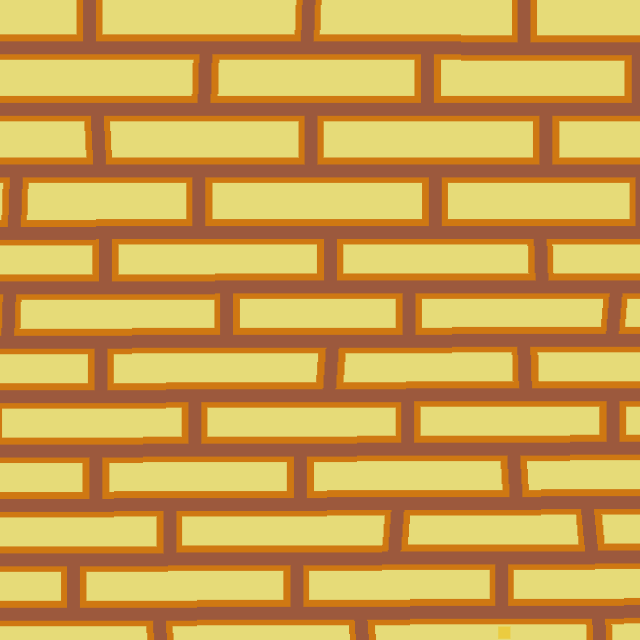
A WebGL 1 fragment shader for this texture:

```glsl
precision highp float;
// Flat-coloured brick wall: pale yellow faces with orange rims in brown mortar.
// Rows are uneven in height; every upright joint is jittered and may lean, and
// the bed joints tilt in tiny stair steps. Distances to the joints give the shapes.

uniform vec2 u_resolution;

#define FACE_COLOR vec3(0.90, 0.86, 0.47)
#define RIM_COLOR vec3(0.81, 0.47, 0.07)
#define MORTAR_COLOR vec3(0.61, 0.35, 0.24)
#define CHIP_COLOR vec3(0.92, 0.80, 0.25)
#define BRICK_LENGTH 0.3268
#define TALL_ROW 0.0962
#define SHORT_ROW 0.0850
#define HALF_MORTAR 0.0101
#define RIM_WIDTH 0.0101
#define JOINT_JITTER 0.18
#define JOINT_LEAN 0.07
#define STAIR 0.0015

const float ROW_CHANGE = 0.3633; // depth at which tall rows give way to short ones

float hash(vec2 p) {
  return fract(sin(dot(p, vec2(127.1, 311.7))) * 43758.55);
}

// Row coordinate for a depth below the top edge; whole values are bed joints.
float rowCoord(float depth) {
  float q = depth - ROW_CHANGE;
  return 3.0 + max(q / SHORT_ROW, q / TALL_ROW);
}

// Small stepped tilt of the bed joint nearest to the point.
float bedTilt(float x, float depth) {
  float bed = floor(rowCoord(depth) + 0.5);
  float slope = clamp((bed - 2.0) * 0.001, -0.002, 0.0045);
  return STAIR * floor(slope * (x - 0.5) / STAIR + hash(vec2(bed, 7.0)));
}

// Half-bond offset of a row, with a slow drift down the wall.
float rowPhase(float row) {
  float drift = 0.04 - 0.02 * row + 0.1 * sin(0.285 * row);
  return 0.478 + 0.5 * mod(row, 2.0) + drift;
}

// Horizontal position of one upright joint at height t within its row.
float jointX(float id, float row, float t) {
  float jitter = JOINT_JITTER * (hash(vec2(id, row)) - 0.5);
  float h = hash(vec2(id + 31.0, row)) - 0.5;
  float lean = JOINT_LEAN * h * h * h * (t - 0.5);
  lean = STAIR * floor(lean / STAIR + 0.5);
  return BRICK_LENGTH * (id + rowPhase(row) + jitter) + lean;
}

float sideRim(float id, float row, float side) {
  return RIM_WIDTH * mix(0.85, 1.15, hash(vec2(id + side, row + 17.0)));
}

float cover(float dist, float pixel) {
  return clamp(dist / pixel + 0.5, 0.0, 1.0);
}

void main() {
  vec2 uv = gl_FragCoord.xy / u_resolution;
  float pixel = 1.0 / min(u_resolution.x, u_resolution.y);

  // Row and distances to the bed joints
  float depth = 1.0 - uv.y;
  depth += bedTilt(uv.x, depth);
  float v = rowCoord(depth);
  float row = floor(v) + 1.0;
  float t = fract(v);
  float rowHeight = depth < ROW_CHANGE ? TALL_ROW : SHORT_ROW;
  float above = t * rowHeight;
  float below = (1.0 - t) * rowHeight;

  // Nearest upright joints on either side
  float first = floor(uv.x / BRICK_LENGTH - rowPhase(row));
  float left = 1.0;
  float right = 1.0;
  float leftId = 0.0;
  float rightId = 0.0;
  for (int k = -1; k <= 2; k++) {
    float id = first + float(k);
    float gap = uv.x - jointX(id, row, t);
    if (gap >= 0.0 && gap < left) {
      left = gap;
      leftId = id;
    }
    if (gap < 0.0 && -gap < right) {
      right = -gap;
      rightId = id;
    }
  }

  // Brick outline, and its face inset by the rim (thinner on top)
  float brick = min(min(left, right), min(above, below)) - HALF_MORTAR;
  float faceX = min(left - sideRim(leftId, row, 0.0), right - sideRim(rightId, row, 53.0));
  float faceY = min(above - 0.85 * RIM_WIDTH, below - 1.08 * RIM_WIDTH);
  float face = min(faceX, faceY) - HALF_MORTAR;

  vec3 color = mix(MORTAR_COLOR, RIM_COLOR, cover(brick, pixel));
  color = mix(color, FACE_COLOR, cover(face, pixel));

  // One small square chip near the lower edge
  vec2 chip = abs(uv - vec2(0.788, 0.0115));
  color = mix(color, CHIP_COLOR, cover(0.0095 - max(chip.x, chip.y), pixel));

  gl_FragColor = vec4(color, 1.0);
}
```
